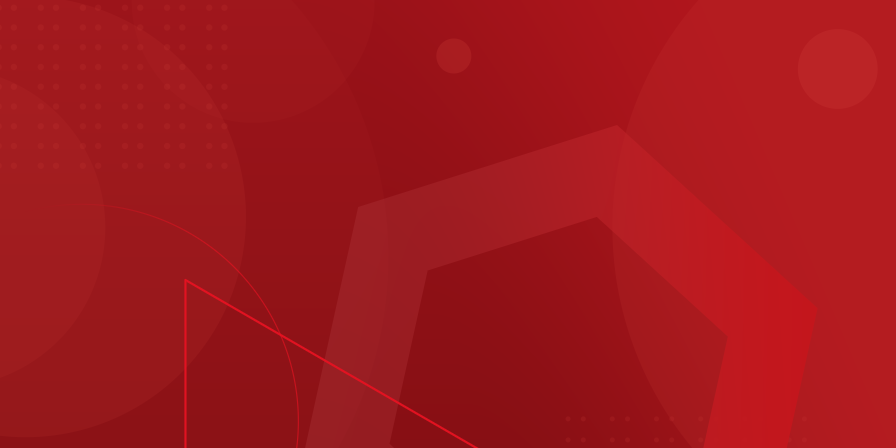
Reproduce this background procedurally as a Shadertoy shader.

```glsl
// Red abstract backdrop: translucent discs, a hexagon ring, thin outlines and dot grids.

// Colours
const vec3 SHADE_LOW = vec3(0.53, 0.060, 0.078);
const vec3 SHADE_HIGH = vec3(0.60, 0.068, 0.095);
const vec3 BRIGHT = vec3(0.69, 0.085, 0.110);
const vec3 TINT = vec3(0.80, 0.23, 0.21);
const vec3 RING_DULL = vec3(0.70, 0.24, 0.26);
const vec3 RING_VIVID = vec3(0.77, 0.085, 0.11);
const vec3 LINE_RED = vec3(0.90, 0.07, 0.13);

// Layout, in units of the canvas height
const vec2 GLOW_DIR = vec2(0.92, 0.38);
const vec2 RING_CENTER = vec2(1.247, 0.129);
const float RING_APOTHEM = 0.434;
const float RING_HALF_WIDTH = 0.091;
const float RING_TURN = 1.354;
const vec2 ARC_CENTER = vec2(0.182, 0.060);
const float ARC_RADIUS = 0.484;
const vec2 TRIANGLE_TOP = vec2(0.414, 0.375);
const float TRIANGLE_SIDE = 1.0;
const float DOT_HALF_GAP = 0.017;
const float SIXTH_TURN = 1.0471976;

// Coverage of a shape from its signed distance, smoothed over one pixel
float fill(float dist) {
    return clamp(0.5 - dist * iResolution.y, 0.0, 1.0);
}

float disc(vec2 p, vec2 center, float radius) {
    return fill(length(p - center) - radius);
}

float segmentDistance(vec2 p, vec2 a, vec2 b) {
    vec2 ab = b - a;
    return length(p - a - ab * clamp(dot(p - a, ab) / dot(ab, ab), 0.0, 1.0));
}

// Distance from the centre measured along the nearest side normal
float hexRadius(vec2 q) {
    float angle = mod(atan(q.y, q.x) - RING_TURN, SIXTH_TURN) - 0.5 * SIXTH_TURN;
    return length(q) * cos(angle);
}

// Finite grid of side-by-side dot pairs
float dotPairs(vec2 p, vec2 origin, vec2 pitch, vec2 count, float radius) {
    vec2 cell = clamp(floor((p - origin) / pitch + 0.5), vec2(0.0), count - 1.0);
    vec2 q = p - origin - cell * pitch;
    return fill(length(vec2(abs(q.x) - DOT_HALF_GAP, q.y)) - radius);
}

void mainImage(out vec4 fragColor, in vec2 fragCoord) {
    vec2 p = fragCoord / iResolution.y;

    // Diagonal base gradient
    vec3 color = mix(SHADE_LOW, SHADE_HIGH, p.y);
    color = mix(color, BRIGHT, smoothstep(1.0, 1.9, dot(p, GLOW_DIR)));

    // Large translucent discs
    color = mix(color, TINT, 0.06 * disc(p, vec2(0.0, 0.427), 0.867));
    color = mix(color, TINT, 0.07 * disc(p, vec2(0.565, 0.997), 0.271));
    color = mix(color, TINT, 0.14 * disc(p, vec2(0.057, 0.516), 0.492));
    color = mix(color, TINT, 0.12 * disc(p, vec2(-0.122, 0.492), 0.357));
    color = mix(color, TINT, 0.16 * disc(p, vec2(2.135, 0.492), 0.768));

    // Small discs
    color = mix(color, TINT, 0.26 * disc(p, vec2(1.013, 0.875), 0.039));
    color = mix(color, TINT, 0.28 * disc(p, vec2(1.870, 0.846), 0.089));

    // Dot grids
    float dots = dotPairs(p, vec2(0.014, 0.630), vec2(0.094, 0.0441), vec2(6.0, 9.0), 0.007);
    dots += dotPairs(p, vec2(1.285, 0.018), vec2(0.0987, 0.047), vec2(6.0, 2.0), 0.0055);
    color = mix(color, TINT, 0.17 * dots);

    // Hexagon ring, from a faint veil on the left to solid red on the right
    float ring = fill(abs(hexRadius(p - RING_CENTER) - RING_APOTHEM) - RING_HALF_WIDTH);
    float across = smoothstep(0.6, 1.85, p.x);
    float ringAlpha = mix(0.30, 0.95, across * across);
    color = mix(color, mix(RING_DULL, RING_VIVID, across), ring * ringAlpha);

    // Thin arc that fades out to the left
    float arc = fill(abs(length(p - ARC_CENTER) - ARC_RADIUS) - 0.0013);
    color = mix(color, LINE_RED, arc * 0.65 * smoothstep(0.02, 0.55, p.x));

    // Two visible sides of an equilateral triangle
    vec2 bottom = TRIANGLE_TOP - vec2(0.0, TRIANGLE_SIDE);
    vec2 tip = TRIANGLE_TOP + TRIANGLE_SIDE * vec2(0.866, -0.5);
    float outline = min(segmentDistance(p, TRIANGLE_TOP, bottom),
                        segmentDistance(p, TRIANGLE_TOP, tip));
    color = mix(color, LINE_RED, 0.95 * fill(outline - 0.0024));

    fragColor = vec4(color, 1.0);
}
```
